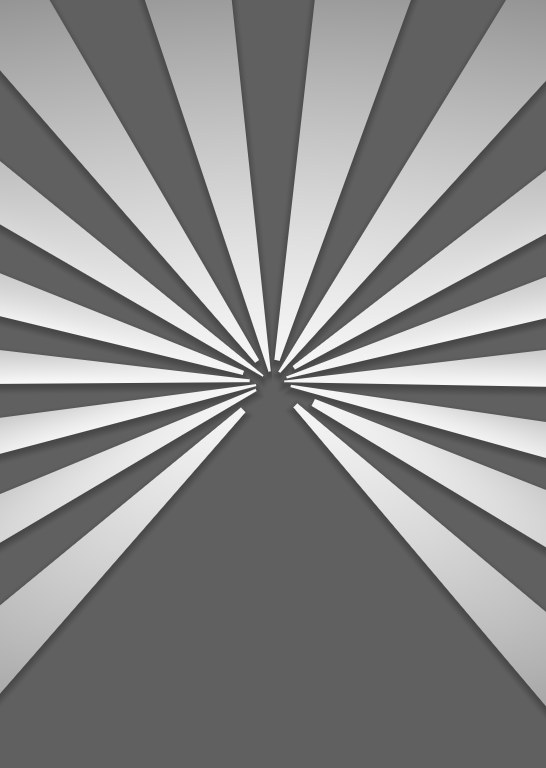
Write a Shadertoy shader that draws this background.

```glsl
// Pale sunburst rays around a hub on flat grey, with soft shadows under each ray.
// Every ray is a blunt wedge: two edge half planes and a cut near the hub.
// Lengths are in canvas heights; angles are degrees from straight up.
#define HUB vec2(0.498, 0.5026)
#define BACKDROP vec3(0.378)
#define CORE_LIGHT 0.97
#define FALLOFF 0.36
#define FALLOFF_POWER 1.35
#define SIDE_SHEEN 0.09
#define SHADOW_DROP 0.005
#define SHADOW_BLUR 0.011
#define SHADOW_DEPTH 0.26

const int RAYS = 8;

// Start angle, end angle and inner radius of each ray, from top to bottom
const vec3 RIGHT_RAYS[RAYS] = vec3[RAYS](
    vec3(6.4, 20.0, 0.029), vec3(31.5, 42.3, 0.016),
    vec3(52.3, 61.6, 0.034), vec3(69.0, 76.9, 0.020),
    vec3(83.3, 91.0, 0.016), vec3(98.3, 105.5, 0.025),
    vec3(111.5, 121.1, 0.060), vec3(130.0, 139.8, 0.043));
const vec3 LEFT_RAYS[RAYS] = vec3[RAYS](
    vec3(6.0, 18.4, 0.014), vec3(30.2, 41.1, 0.033),
    vec3(50.9, 59.9, 0.014), vec3(68.2, 76.4, 0.039),
    vec3(83.3, 90.4, 0.029), vec3(97.5, 104.8, 0.021),
    vec3(112.4, 120.6, 0.023), vec3(129.4, 138.9, 0.052));

// Clockwise normal of a line leaving the hub
vec2 edgeNormal(float angle) {
    return vec2(cos(angle), -sin(angle));
}

// Signed distance to a blunt wedge, negative inside
float rayDistance(vec2 p, vec3 ray) {
    vec2 angles = radians(ray.xy);
    float middle = 0.5 * (angles.x + angles.y);
    float sides = max(-dot(p, edgeNormal(angles.x)), dot(p, edgeNormal(angles.y)));
    return max(sides, ray.z - dot(p, vec2(sin(middle), cos(middle))));
}

void mainImage(out vec4 fragColor, in vec2 fragCoord) {
    float pixel = 1.0 / iResolution.y;
    vec2 p = (fragCoord - HUB * iResolution.xy) * pixel;
    bool onRight = p.x > 0.0;

    // Fold the left half over so both halves share one angle range
    vec2 folded = vec2(abs(p.x), p.y);
    float angle = degrees(atan(folded.x, folded.y));

    float nearest = 1.0;
    float nearestShadow = 1.0;
    float sheen = 0.0;
    for (int i = 0; i < RAYS; i++) {
        vec3 ray = onRight ? RIGHT_RAYS[i] : LEFT_RAYS[i];
        float d = rayDistance(folded, ray);
        if (d < nearest) {
            nearest = d;
            float across = clamp((angle - ray.x) / (ray.y - ray.x), 0.0, 1.0);
            sheen = 2.0 * across - 1.0;
        }
        float shadowDistance = rayDistance(folded + vec2(0.0, SHADOW_DROP), ray);
        nearestShadow = min(nearestShadow, shadowDistance);
    }

    // Shadow falls below the rays
    float shadow = 1.0 - smoothstep(-0.004, SHADOW_BLUR, nearestShadow);
    vec3 color = BACKDROP * (1.0 - SHADOW_DEPTH * shadow);

    // Light fades mostly vertically; flat rays brighten toward their lower edge
    float reach = length(p * vec2(0.5, 1.0)) * 2.0;
    float light = CORE_LIGHT - FALLOFF * pow(reach, FALLOFF_POWER);
    float flatness = pow(sin(radians(angle)), 8.0) * smoothstep(0.05, 0.35, folded.x);
    light = min(light + SIDE_SHEEN * sheen * flatness, CORE_LIGHT);

    color = mix(color, vec3(light), clamp(0.5 - nearest / pixel, 0.0, 1.0));
    fragColor = vec4(color, 1.0);
}
```
